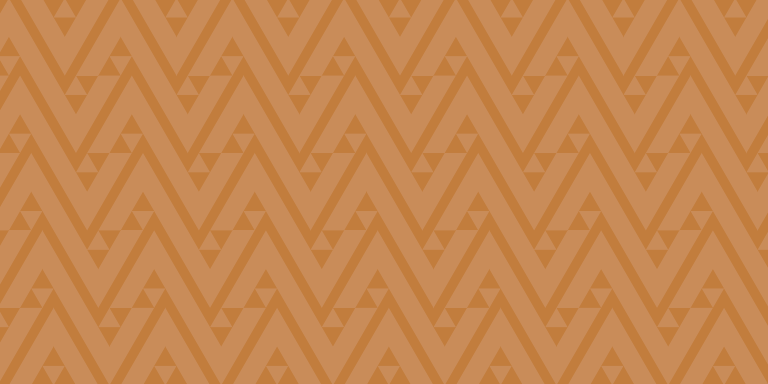
Write a Shadertoy shader that draws this pattern.

```glsl
// Tonal zigzag weave on a triangular grid: slanted rows of dark chevron bands,
// with four small triangles in each wide rising gap. Built from signed distances
// in grid units: x counts triangle sides, y counts triangle rows.

const float SIDE = 0.0582;      // triangle side, in canvas heights
const float ROW = 0.8660254;    // height of a triangle, in sides
const float SLANT = 0.4330127;  // scales 2|x| + y to true distance

// x wrapped into one five-side repeat centred on zero
float wrapRepeat(float x) {
    return mod(x + 2.5, 5.0) - 2.5;
}

// Upright triangle with the middle of its base at the origin
float triangle(vec2 g) {
    return max(SLANT * (2.0 * abs(g.x) + g.y - 1.0), -ROW * g.y);
}

// Zigzag band, one row thick, with its inner peak at the origin
float zigzag(vec2 g) {
    float level = g.y + 2.0 * abs(wrapRepeat(g.x));
    return SLANT * (abs(level - 0.5) - 0.5);
}

// Two triangles stepping up to the right, repeated by a half turn
float triangleSteps(vec2 g) {
    g.x = wrapRepeat(g.x + 1.5);
    if (g.y < 0.0) g = -g;
    return min(triangle(g - vec2(0.5, 0.0)), triangle(g - vec2(1.0, 1.0)));
}

void mainImage(out vec4 fragColor, in vec2 fragCoord) {
    vec2 grid = (fragCoord / iResolution.y - vec2(0.9544, 0.6016)) / SIDE;
    grid.y /= ROW;

    // Each higher band steps four rows up and half a side left
    float firstBand = floor(grid.y / 4.0);
    float dist = 1e3;
    for (int i = 0; i < 3; i++) {
        vec2 local = grid - (firstBand + float(i)) * vec2(-0.5, 4.0);
        dist = min(dist, min(zigzag(local), triangleSteps(local)));
    }

    // Two flat tones with a pixel-wide smooth edge
    float pixel = 1.0 / (iResolution.y * SIDE);
    float light = smoothstep(-0.6 * pixel, 0.6 * pixel, dist);
    vec3 color = mix(vec3(0.76, 0.49, 0.24), vec3(0.79, 0.55, 0.35), light);
    fragColor = vec4(color, 1.0);
}
```
